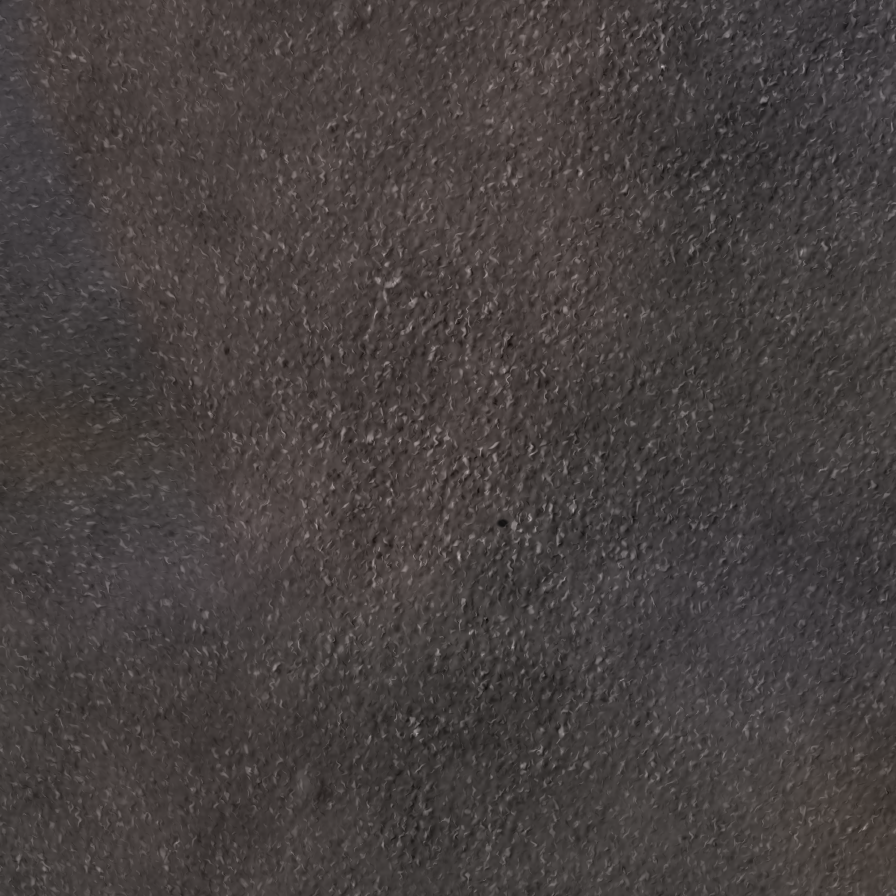
This texture is drawn by a Shadertoy shader. Its source:

```glsl
float hash(vec2 p) {
    vec3 q = fract(p.xyx * vec3(0.1031, 0.1030, 0.0973));
    q += dot(q, q.yzx + 33.33);
    return fract((q.x + q.y) * q.z);
}

float noise(vec2 p) {
    vec2 i = floor(p), f = fract(p);
    f = f * f * (3.0 - 2.0 * f);
    return mix(mix(hash(i), hash(i + vec2(1, 0)), f.x),
               mix(hash(i + vec2(0, 1)), hash(i + vec2(1, 1)), f.x), f.y);
}

float fbm(vec2 p) {
    float sum = 0.0, amp = 0.5;
    for (int i = 0; i < 4; i++) {
        sum += amp * noise(p);
        p = mat2(1.6, 1.2, -1.2, 1.6) * p + 7.3;
        amp *= 0.5;
    }
    return sum;
}

// Turns a vector into the frame whose x axis points along angle a
mat2 rotation(float a) {
    return mat2(cos(a), -sin(a), sin(a), cos(a));
}

// 1 on the worn strip at the left, 0 elsewhere
float leftStrip(vec2 uv) {
    float border = 0.035 + 0.36 * (0.95 - uv.y) + 0.07 * (fbm(uv * 9.0) - 0.5);
    return smoothstep(0.03, -0.04, uv.x - border) * smoothstep(0.25, 0.45, uv.y);
}

// Direction of the long axis of the grains
float grainAngle(vec2 uv) {
    float across = mix(2.1, 1.25, smoothstep(0.1, 0.5, uv.x));
    across = mix(across, 1.0, smoothstep(0.65, 0.95, uv.x));
    return mix(across, 2.85, leftStrip(uv));
}

// Slanted bumps lit from the upper left
float relief(vec2 uv, float angle, float scale) {
    vec2 stretch = scale * vec2(0.6, 1.0);
    vec2 lit = vec2(-0.6, 0.4) / scale;
    vec2 a = rotation(angle) * uv * stretch;
    vec2 b = rotation(angle) * (uv + lit) * stretch;
    return noise(a + 500.0) - noise(b + 500.0);
}

// Scattered ragged chips: x = lit face, y = shadow at the lower right
vec2 chips(vec2 uv, float scale, float seed) {
    vec2 p = uv * scale, result = vec2(0);
    p += 0.45 * (vec2(noise(p * 2.3 + seed), noise(p * 2.3 + seed + 90.0)) - 0.5);
    vec2 cell = floor(p);
    for (int y = -1; y <= 1; y++)
    for (int x = -1; x <= 1; x++) {
        vec2 id = cell + vec2(x, y), key = id + seed;
        vec2 center = id + vec2(hash(key + 11.0), hash(key + 37.0));
        float angle = grainAngle(center / scale) + 1.4 * (hash(key + 71.0) - 0.5);
        vec2 radius = vec2(mix(0.35, 0.8, hash(key + 93.0)), mix(0.16, 0.32, hash(key + 123.0)));
        mat2 turn = rotation(angle);
        float face = length(turn * (p - center) / radius);
        float shade = length(turn * (p - center - vec2(0.3, -0.2)) / radius);
        float lightPower = pow(hash(key + 151.0), 3.0);
        float darkPower = pow(hash(key + 187.0), 2.0);
        result = max(result, vec2(lightPower * smoothstep(1.15, 0.1, face),
                                  darkPower * smoothstep(1.2, 0.1, shade)));
    }
    return result;
}

// Larger stone: dim face with a dark right side
float pebble(vec2 d, float radius) {
    d += 0.5 * radius * (vec2(noise(d * 90.0 + 20.0), noise(d * 90.0 + 60.0)) - 0.5);
    float body = smoothstep(1.1, 0.7, length(d * vec2(1.0, 0.8)) / radius);
    float shadow = smoothstep(1.2, 0.4, length((d - radius * vec2(0.6, -0.5))) / radius);
    return body * (0.04 - 0.06 * d.x / radius) - 0.08 * shadow * (1.0 - body);
}

void mainImage(out vec4 fragColor, in vec2 fragCoord) {
    vec2 uv = fragCoord / iResolution.xy;
    float strip = leftStrip(uv);
    float cloud = fbm(uv * 5.0 + 3.0) - 0.47;

    // Broad stains: brown band, grey surroundings, blue patches
    float rightEdge = 0.46 + 0.28 * smoothstep(0.22, 0.65, uv.y) + 0.3 * cloud;
    float band = smoothstep(0.14, -0.14, uv.x - rightEdge) * smoothstep(0.2, 0.42, uv.y);
    band = max(band * (1.0 - strip), 0.65 * smoothstep(0.3, 0.05, length(uv - vec2(0.22, 0.13))));
    float blue = smoothstep(0.3, 0.0, length((uv - vec2(0.85, 0.33)) * vec2(0.8, 1.2)))
               + smoothstep(0.35, 0.0, length(uv - vec2(0.95, 0.95)))
               + strip * smoothstep(0.5, 0.8, uv.y)
               + 0.8 * smoothstep(0.2, 0.0, length((uv - vec2(0.16, 0.36)) * vec2(0.8, 1.3)));
    float rust = smoothstep(0.15, 0.0, length((uv - vec2(0.05, 0.51)) * vec2(0.7, 1.6)))
               + smoothstep(0.22, 0.0, length(uv - vec2(1.0, 0.08)));
    vec3 color = mix(vec3(0.261, 0.244, 0.238), vec3(0.282, 0.249, 0.242), band);
    color += clamp(blue, 0.0, 1.0) * vec3(0.013, 0.014, 0.032) + rust * vec3(0.02, 0.006, -0.006);

    // Dark hollows and a paler centre
    float hollow = smoothstep(0.2, 0.0, length((uv - vec2(0.82, 0.84)) * vec2(0.7, 1.6)))
                 + smoothstep(0.17, 0.0, length((uv - vec2(0.1, 0.57)) * vec2(0.7, 1.6)))
                 + smoothstep(0.2, 0.0, length((uv - vec2(0.47, 0.15)) * vec2(0.6, 1.4)));
    float middle = smoothstep(0.45, 0.05, length((uv - vec2(0.53, 0.5)) * vec2(1.1, 0.75)));
    color *= 1.0 + 0.34 * cloud + 0.26 * (fbm(uv * 17.0 + 31.0) - 0.47);
    color *= 1.0 - 0.11 * hollow + 0.04 * middle;

    // Grain is strongest along the middle and toward the upper right
    float corner = smoothstep(0.4, 0.1, length(uv - vec2(0.75, 0.93)));
    float contrast = 0.72 + 0.42 * max(middle, 0.8 * corner) - 0.1 * strip;
    contrast *= 0.7 + 0.6 * noise(uv * 26.0);
    float slant = mix(relief(uv, 2.1, 185.0), relief(uv, 1.25, 165.0), smoothstep(0.1, 0.42, uv.x));
    slant = mix(slant, relief(uv, 1.0, 175.0), smoothstep(0.65, 0.9, uv.x));
    slant = mix(slant, relief(uv, 2.85, 215.0), strip);
    vec2 coarse = chips(uv, 92.0, 5.0), fine = chips(uv, 140.0, 400.0);
    float grain = 0.085 * slant + 0.06 * (noise(uv * 230.0) - 0.5);
    grain += 0.24 * coarse.x - 0.085 * coarse.y * (1.0 - coarse.x);
    grain += 0.18 * fine.x - 0.075 * fine.y * (1.0 - fine.x);
    color += contrast * grain * vec3(1.0, 0.98, 0.99);

    // Two stones and one pit
    color += pebble(uv - vec2(0.385, 0.985), 0.016) + pebble(uv - vec2(0.345, 0.125), 0.017);
    color *= 1.0 - 0.7 * smoothstep(1.2, 0.5, length((uv - vec2(0.561, 0.416)) / vec2(0.007, 0.005)));

    fragColor = vec4(clamp(color, 0.0, 1.0), 1.0);
}
```
